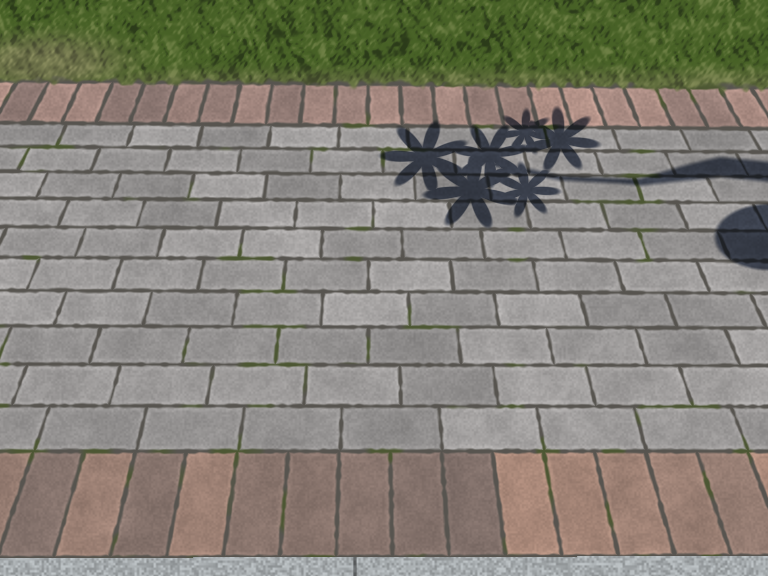
Write a WebGL 2 fragment shader that draws this texture.

```glsl
#version 300 es
precision highp float;
// Sunlit paved path with brick borders, a grass verge and the shadow of a leafy branch.
uniform vec2 u_resolution;
out vec4 fragColor;

// The canvas spans 7.68 by 5.76 units, origin at the lower left.
const vec2 CANVAS = vec2(7.68, 5.76);
const float KERB_TOP = 0.19, PATH_BOTTOM = 1.25, PATH_TOP = 4.50, GRASS_EDGE = 4.92;
const float CENTRE_X = 3.70;

// Joint phase of each stone course, far to near, in stone widths.
const float COURSE_PHASE[10] = float[10](
  0.55, 0.18, 0.60, 0.04, 0.40, -0.02, 0.45, -0.02, 0.32, 0.71);

// Leaf shadows: centre, radius, rotation.
const vec4 LEAVES[6] = vec4[6](
  vec4(4.25, 4.19, 0.45, 3.4), vec4(4.72, 3.86, 0.49, 2.2), vec4(5.26, 3.86, 0.34, 0.4),
  vec4(5.60, 4.36, 0.40, 1.0), vec4(4.90, 4.21, 0.40, 4.6), vec4(5.25, 4.44, 0.28, 2.0));
const vec2 BRANCH[6] = vec2[6](
  vec2(4.85, 4.14), vec2(5.60, 3.98), vec2(6.40, 3.94),
  vec2(6.85, 4.03), vec2(7.20, 4.09), vec2(7.80, 4.03));

float hash(vec2 p) {
  p = fract(p * vec2(0.1031, 0.1137) + 0.37);
  p += dot(p, p.yx + 33.33);
  return fract((p.x + p.y) * p.x * 17.3);
}

float noise(vec2 p) {
  vec2 i = floor(p), f = fract(p);
  f = f * f * (3.0 - 2.0 * f);
  return mix(mix(hash(i), hash(i + vec2(1, 0)), f.x),
             mix(hash(i + vec2(0, 1)), hash(i + vec2(1, 1)), f.x), f.y);
}

float fbm(vec2 p) {
  return 0.5 * noise(p) + 0.3 * noise(p * 2.1 + 7.0) + 0.2 * noise(p * 4.3 + 19.0);
}

// One paver: worn face, pale rim and dark, partly mossy joint.
vec3 paver(vec2 p, vec2 local, vec2 size, vec3 tone, float joint) {
  vec2 inset = (0.5 - abs(local - 0.5)) * size;
  float edge = min(inset.x, inset.y) + (noise(p * 17.0) - 0.5) * 0.018;
  vec3 face = tone * (0.91 + 0.18 * fbm(p * 4.0)) * (0.95 + 0.10 * noise(p * 48.0));
  face *= 1.0 + 0.07 * smoothstep(0.07, 0.035, edge);
  vec3 gap = mix(vec3(0.34, 0.33, 0.31), vec3(0.30, 0.34, 0.20),
                 smoothstep(0.68, 0.85, noise(p * 3.1 + 4.0)));
  return mix(gap, face, smoothstep(joint - 0.014, joint + 0.014, edge));
}

// Border of upright bricks, each half as wide as a path stone.
vec3 border(vec2 p, float y, float low, float high, float stoneWidth, float phase, vec3 dull, vec3 warm) {
  float x = (p.x - CENTRE_X) / (0.5 * stoneWidth) - phase;
  float pick = hash(vec2(floor(x), floor(low * 9.0) + 3.0));
  vec2 local = vec2(fract(x), (y - low) / (high - low));
  return paver(p, local, vec2(0.5 * stoneWidth, high - low), mix(dull, warm, pick), 0.021);
}

// Grey stone courses in perspective.
vec3 stones(vec2 p, float y, float stoneWidth) {
  float depth = 11.86 - y;
  float course = (1.0 / 7.36 - 1.0 / depth) / 0.004162;
  int row = clamp(int(floor(course)), 0, 9);
  float x = (p.x - CENTRE_X) / stoneWidth - COURSE_PHASE[row];
  float shade = mix(0.55, 0.645, hash(vec2(floor(x) + 20.0, float(row) * 3.0)));
  vec2 size = vec2(stoneWidth, 0.004162 * depth * depth);
  return paver(p, vec2(fract(x), fract(course)), size, shade * vec3(1.0, 0.985, 0.98), 0.017);
}

vec3 grass(vec2 p) {
  float blades = noise(vec2(p.x * 24.0 + p.y * 9.0, p.y * 12.0)) * 0.5
               + noise(vec2(p.x * 38.0 - p.y * 21.0, p.y * 25.0)) * 0.5;
  float tone = blades * 0.7 + fbm(p * 4.0) * 0.45;
  vec3 c = mix(vec3(0.17, 0.23, 0.10), vec3(0.28, 0.38, 0.15), smoothstep(0.28, 0.55, tone));
  c = mix(c, vec3(0.43, 0.50, 0.27), smoothstep(0.56, 0.92, tone));
  float bare = smoothstep(1.0, 0.2, length((p - vec2(0.45, 5.13)) * vec2(0.8, 2.3)));
  bare = max(bare, 0.6 * smoothstep(0.24, 0.0, p.y - GRASS_EDGE));
  return mix(c, vec3(0.50, 0.49, 0.35) * (0.65 + 0.6 * blades), bare * 0.75);
}

vec3 kerb(vec2 p) {
  vec3 c = vec3(0.65, 0.67, 0.68) * (0.84 + 0.32 * noise(p * 42.0));
  return c * mix(0.6, 1.0, smoothstep(0.008, 0.025, abs(p.x - 3.55)));
}

float leafShadow(vec2 p, vec4 leaf) {
  vec2 q = (p - leaf.xy) * vec2(1.0, 1.22);
  float reach = leaf.z * (0.66 + 0.34 * cos(7.0 * atan(q.y, q.x) + leaf.w));
  return smoothstep(0.04, -0.04, length(q) - reach);
}

float branchShadow(vec2 p, vec2 a, vec2 b) {
  float t = clamp(dot(p - a, b - a) / dot(b - a, b - a), 0.0, 1.0);
  float radius = mix(0.025, 0.10, smoothstep(6.1, 7.3, p.x));
  return smoothstep(0.03, -0.03, length(p - mix(a, b, t)) - radius);
}

float shadow(vec2 p) {
  float s = smoothstep(1.06, 0.94, length((p - vec2(7.70, 3.39)) / vec2(0.55, 0.33)));
  for (int i = 0; i < 6; i++) s = max(s, leafShadow(p, LEAVES[i]));
  for (int i = 0; i < 5; i++) s = max(s, branchShadow(p, BRANCH[i], BRANCH[i + 1]));
  return s;
}

void main() {
  vec2 p = gl_FragCoord.xy / u_resolution * CANVAS;
  // Level the slight tilt of the far courses.
  float y = p.y + 0.008 * (p.x - 3.84) * (p.y - PATH_BOTTOM) / 3.25;
  float stoneWidth = 0.1042 * (11.04 - y);

  vec3 c = kerb(p);
  if (y > KERB_TOP) c = border(p, y, KERB_TOP, PATH_BOTTOM, stoneWidth, 0.40,
                               vec3(0.49, 0.43, 0.41), vec3(0.66, 0.53, 0.47));
  if (y > PATH_BOTTOM) c = stones(p, y, stoneWidth);
  if (y > PATH_TOP) c = border(p, y, PATH_TOP, GRASS_EDGE, stoneWidth, -0.06,
                               vec3(0.54, 0.46, 0.44), vec3(0.70, 0.57, 0.53));
  float ragged = y + (noise(p * 13.0) - 0.5) * 0.09;
  c = mix(c, grass(p), smoothstep(GRASS_EDGE - 0.03, GRASS_EDGE + 0.03, ragged));
  c *= mix(vec3(1.0), vec3(0.36, 0.40, 0.48), shadow(p));
  fragColor = vec4(c, 1.0);
}
```
